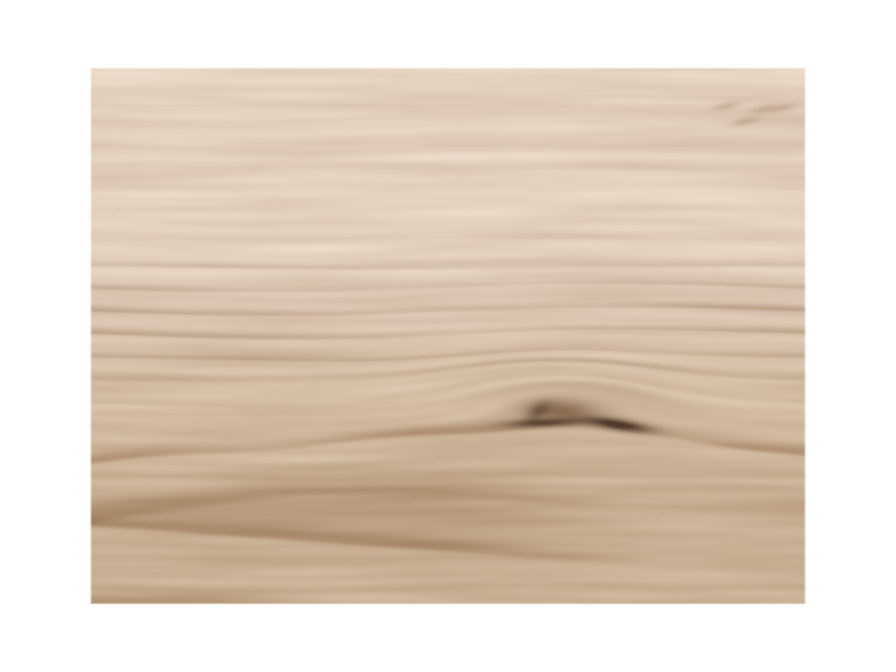
Write a WebGL 1 fragment shader that draws this texture.

```glsl
precision highp float;
uniform vec2 u_resolution;

const float TAU = 6.2831853;
const vec3 PAPER = vec3(1.0);
const vec3 LATE_WOOD = vec3(0.67, 0.55, 0.45);
const vec3 EARLY_WOOD = vec3(0.91, 0.84, 0.77);
const vec3 KNOT_HEART = vec3(0.50, 0.39, 0.28);
const vec3 KNOT_BARK = vec3(0.27, 0.18, 0.13);
const vec2 KNOT = vec2(0.657, 0.35);

float hash(vec2 p) {
  return fract(sin(dot(p, vec2(127.1, 311.7))) * 4375.85);
}

// Distance to the nearest cell point; wraps after period cells
float cellular(vec2 p, vec2 period) {
  vec2 cell = floor(p), local = fract(p);
  float nearest = 2.0;
  for (int j = -1; j <= 1; j++) {
    for (int i = -1; i <= 1; i++) {
      vec2 offset = vec2(float(i), float(j));
      vec2 id = mod(cell + offset, period);
      vec2 point = offset + vec2(hash(id), hash(id + 57.0));
      nearest = min(nearest, length(point - local));
    }
  }
  return nearest;
}

// Layered sines with whole frequencies, drawn out along the grain
float streaks(vec2 p) {
  float sum = 0.0;
  for (int i = 0; i < 10; i++) {
    float n = float(i);
    float phase = hash(vec2(n, 3.0));
    float sway = sin(TAU * (p.x * (1.0 + mod(n, 3.0)) + phase));
    float wave = sin(TAU * (p.y * (3.0 + 5.0 * n) + phase) + 0.9 * sway);
    sum += wave / (1.0 + 0.22 * n);
  }
  return sum;
}

// Dark line, crisp below and soft above
float vein(float d, float width) {
  float w = d > 0.0 ? width * 2.2 : width;
  return exp(-d * d / (w * w));
}

float smudge(vec2 p, vec2 center, vec2 radius, float slope) {
  vec2 d = p - center;
  d.y -= slope * d.x;
  d /= radius;
  return exp(-dot(d, d));
}

// Year lines, strongest across the middle of the board
float yearLines(vec2 p) {
  float sum = 0.0;
  for (int i = 0; i < 14; i++) {
    float n = float(i);
    float seed = hash(vec2(n, 11.0));
    float y = 0.37 + 0.043 * (n + 0.6 * seed);
    float strength = mix(0.08, 0.38, vein(abs(y - 0.53), 0.05));
    float patchy = 0.7 + 0.3 * sin(TAU * (p.x + seed));
    float drift = 0.004 * sin(TAU * (p.x + 2.0 * seed));
    sum += vein(p.y - y - drift, mix(0.003, 0.006, seed)) * strength * patchy;
  }
  return sum;
}

// Brown flame near the foot of the board, narrowing to the left
float flame(vec2 p) {
  float upper = 0.16 + 0.056 * sin(3.9 * p.x);
  float lower = 0.15 - 0.095 * p.x;
  float fade = 1.0 - smoothstep(0.45, 0.85, p.x);
  float inside = smoothstep(lower - 0.008, lower + 0.012, p.y)
    * (1.0 - smoothstep(upper - 0.035, upper + 0.012, p.y));
  float rims = 0.32 * vein(p.y - upper, 0.012) + 0.38 * vein(p.y - lower, 0.007);
  return fade * (0.24 * inside + rims);
}

// Long crack that climbs to the knot and falls away behind it
float crack(vec2 p) {
  float dx = p.x - KNOT.x;
  float y = 0.338 - 0.108 * max(-dx, 0.0) - 0.165 * max(dx, 0.0);
  y += 0.003 * sin(TAU * 3.0 * p.x);
  return vein(p.y - y, 0.006) * (0.34 + 0.12 * cos(TAU * 2.0 * p.x));
}

vec3 board(vec2 p) {
  // Grain bends over the knot
  float bulge = smudge(p, KNOT + vec2(0.0, 0.05), vec2(0.15, 0.07), 0.0);
  vec2 grain = vec2(p.x, p.y - 0.052 * bulge + 0.004 * sin(TAU * p.x));
  float tone = mix(0.46, 0.93, smoothstep(0.1, 0.8, p.y));
  tone += 0.035 * streaks(grain);
  tone += 0.16 * (0.45 - cellular(grain * vec2(4.0, 46.0), vec2(4.0, 46.0)));
  tone -= yearLines(grain) + flame(p) + crack(p);
  tone -= 0.09 * bulge * (1.0 + sin(TAU * 26.0 * grain.y));
  tone -= 0.4 * vein(p.y - 0.004, 0.007) * (1.0 - smoothstep(0.1, 0.35, p.x));
  tone -= 0.1 * smudge(p, vec2(0.95, 0.9), vec2(0.25, 0.06), 0.2);

  // Small flecks in the upper corner
  for (int i = 0; i < 4; i++) {
    float n = float(i);
    vec2 center = vec2(0.89 + 0.026 * n, 0.9 + 0.03 * hash(vec2(n, 5.0)));
    tone -= 0.36 * smudge(p, center, vec2(0.018, 0.007), 0.25);
  }
  vec3 wood = mix(LATE_WOOD, EARLY_WOOD, clamp(tone, -0.3, 1.08));
  wood.b -= 0.025 * (1.0 - smoothstep(0.25, 0.6, p.y));

  // Knot heart with bark below and beside it
  float heart = smudge(p, KNOT + vec2(0.0, 0.01), vec2(0.05, 0.021), -0.08);
  float bark = smudge(p, KNOT + vec2(0.082, -0.016), vec2(0.042, 0.01), -0.2)
    + 0.75 * smudge(p, KNOT + vec2(-0.022, -0.012), vec2(0.055, 0.008), 0.05)
    + 0.5 * smudge(p, KNOT + vec2(-0.03, 0.01), vec2(0.016, 0.014), 0.5);
  wood = mix(wood, KNOT_HEART, 0.85 * heart);
  return mix(wood, KNOT_BARK, clamp(bark, 0.0, 0.9));
}

void main() {
  vec2 uv = gl_FragCoord.xy / u_resolution;
  vec2 fromCenter = abs(uv - 0.5);
  float edge = max(fromCenter.x, fromCenter.y) - 0.3985;
  vec2 p = (uv - 0.5) / 0.797 + 0.5;
  float mask = 1.0 - smoothstep(-0.002, 0.002, edge);
  gl_FragColor = vec4(mix(PAPER, board(p), mask), 1.0);
}
```
